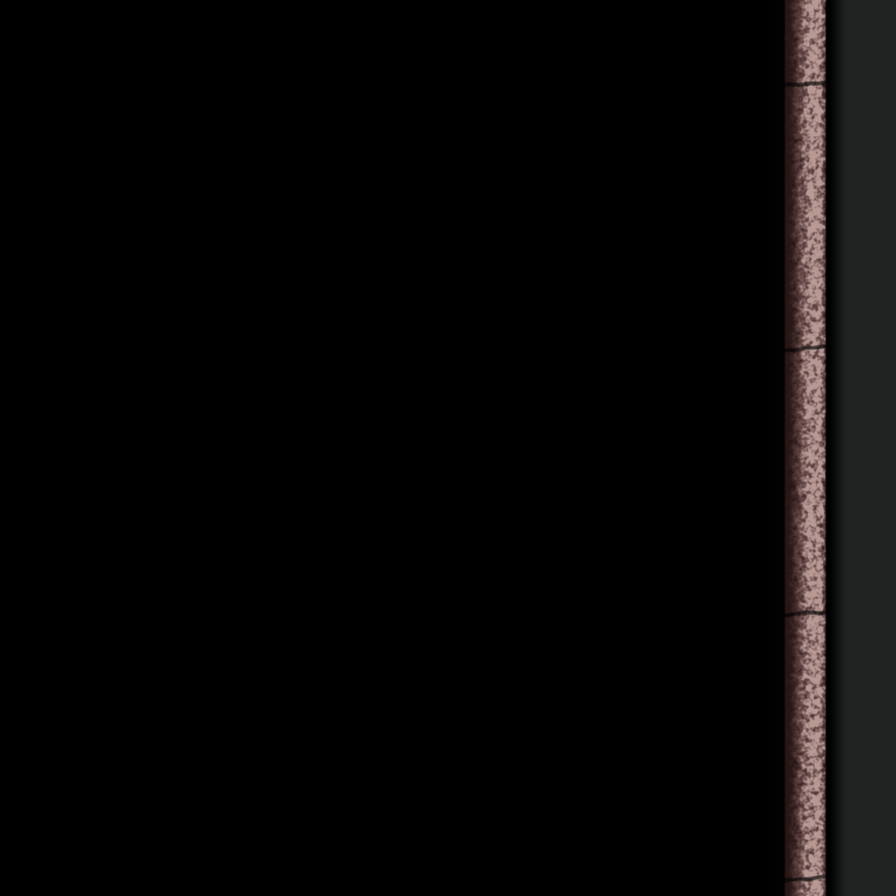
Give the GLSL for this background, as a WebGL 2 fragment shader.

```glsl
#version 300 es
precision highp float;

#define STRIP_LEFT 0.876
#define STRIP_RIGHT 0.9215
#define PANEL_START 0.923
#define PANEL_FULL 0.947
#define SEAM_SPACING 0.2956
#define SEAM_OFFSET 0.315
#define GRAIN_SCALE 125.0
#define GRAIN_STRENGTH 0.62

uniform vec2 u_resolution;
out vec4 fragColor;

const vec3 SHADOW = vec3(0.15, 0.085, 0.08);
const vec3 LEATHER = vec3(0.36, 0.255, 0.25);
const vec3 HIGHLIGHT = vec3(0.72, 0.60, 0.58);
const vec3 PANEL = vec3(0.125, 0.137, 0.132);

vec2 hashGradient(vec2 cell) {
    vec3 p = fract(cell.xyx * vec3(0.1031, 0.1030, 0.0973));
    p += dot(p, p.yzx + 33.33);
    float angle = 6.28318 * fract((p.x + p.y) * p.z);
    return vec2(cos(angle), sin(angle));
}

float gradientNoise(vec2 p) {
    vec2 i = floor(p), f = fract(p);
    vec2 w = f * f * f * (f * (f * 6.0 - 15.0) + 10.0);
    float a = dot(hashGradient(i), f);
    float b = dot(hashGradient(i + vec2(1, 0)), f - vec2(1, 0));
    float c = dot(hashGradient(i + vec2(0, 1)), f - vec2(0, 1));
    float d = dot(hashGradient(i + vec2(1, 1)), f - vec2(1, 1));
    return mix(mix(a, b, w.x), mix(c, d, w.x), w.y);
}

// Slanted flecks over finer pores
float leatherGrain(vec2 p) {
    vec2 slanted = vec2(p.x + 0.35 * p.y, p.y - 0.35 * p.x) * GRAIN_SCALE;
    float flecks = gradientNoise(slanted);
    float pores = gradientNoise(slanted * 2.1 + 17.0);
    return flecks + 0.7 * pores;
}

vec3 leatherStrip(vec2 p) {
    float across = (p.x - STRIP_LEFT) / (STRIP_RIGHT - STRIP_LEFT);

    // Rounded lighting, brightest right of centre
    float light = 0.85 * smoothstep(0.0, 0.68, across);
    light *= 1.0 - 0.5 * smoothstep(0.85, 1.0, across);
    float relief = mix(0.2, 1.0, smoothstep(0.1, 0.6, across));
    light += GRAIN_STRENGTH * relief * leatherGrain(p);
    light += 0.08 * gradientNoise(vec2(3.0, p.y * 18.0));
    light = clamp(light, 0.0, 1.1);

    vec3 color = mix(SHADOW, LEATHER, smoothstep(0.0, 0.5, light));
    color = mix(color, HIGHLIGHT, smoothstep(0.4, 1.0, light));

    // Evenly spaced creases with a slight waver
    float bend = 0.0025 * gradientNoise(p * 55.0) + 0.003 * (across - 0.5);
    float row = (p.y - SEAM_OFFSET - bend) / SEAM_SPACING;
    float seamDistance = abs(fract(row + 0.5) - 0.5) * SEAM_SPACING;
    float seam = 1.0 - smoothstep(0.0008, 0.0035, seamDistance);
    return color * (1.0 - 0.65 * seam);
}

void main() {
    vec2 p = gl_FragCoord.xy / u_resolution;
    float soft = max(0.0014, 0.75 / u_resolution.x);

    // Side panel emerging from shadow
    float panelLight = smoothstep(PANEL_START, PANEL_FULL, p.x);
    vec3 color = PANEL * panelLight;

    // Faint spill beside the strip
    float spill = smoothstep(STRIP_LEFT - 0.025, STRIP_LEFT, p.x);
    spill *= 1.0 - step(STRIP_RIGHT, p.x);
    color += SHADOW * 0.08 * spill * spill;

    float strip = smoothstep(STRIP_LEFT - soft, STRIP_LEFT + soft, p.x);
    strip *= 1.0 - smoothstep(STRIP_RIGHT - soft, STRIP_RIGHT + soft, p.x);
    color = mix(color, leatherStrip(p), strip);
    fragColor = vec4(color, 1.0);
}
```
